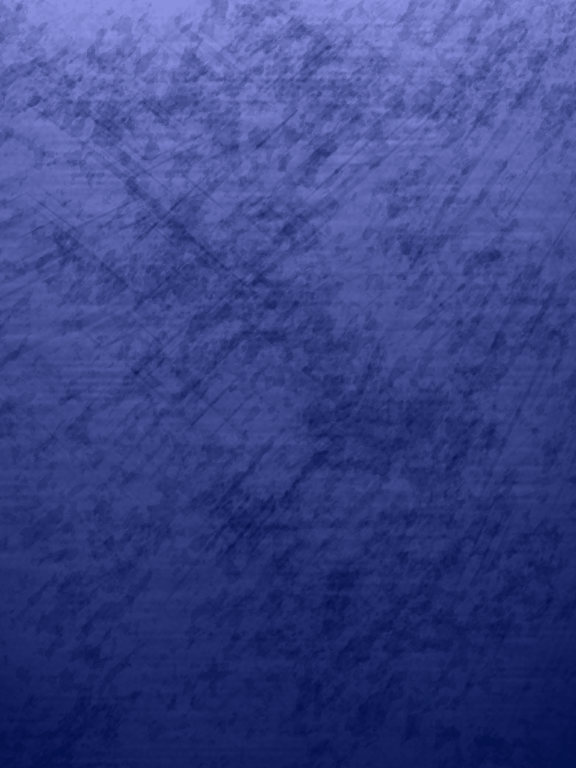
Give the GLSL for this texture, as a Shadertoy shader.

```glsl
// Brushed blue metal: vertical sheen, fine crossing scratches and dark flecked wear.
#define DARK vec3(0.06, 0.11, 0.35)
#define LIGHT vec3(0.49, 0.52, 0.82)
#define WEAR_DEPTH 0.25
#define SCRATCH_DEPTH 0.17
#define BRUSH_DEPTH 0.13
#define GRAIN_DEPTH 0.15
#define FLECK_SCALE 95.0
#define BRUSH_SCALE 210.0

float hash(vec2 p) {
    vec3 q = fract(vec3(p.xyx) * 0.1031);
    q += dot(q, q.yzx + 33.33);
    return fract((q.x + q.y) * q.z);
}

float noise(vec2 p) {
    vec2 cell = floor(p), f = fract(p);
    f = f * f * (3.0 - 2.0 * f);
    return mix(mix(hash(cell), hash(cell + vec2(1, 0)), f.x),
               mix(hash(cell + vec2(0, 1)), hash(cell + vec2(1, 1)), f.x), f.y);
}

float fbm(vec2 p) {
    float sum = 0.0, gain = 0.5;
    for (int i = 0; i < 4; i++) {
        sum += gain * noise(p);
        p = mat2(1.6, 1.2, -1.2, 1.6) * p + 7.3;
        gain *= 0.5;
    }
    return sum / 0.9375;
}

// Distance to the nearest scattered cell point
float cellular(vec2 p) {
    vec2 cell = floor(p);
    float nearest = 2.0;
    for (int y = -1; y <= 1; y++)
        for (int x = -1; x <= 1; x++) {
            vec2 c = cell + vec2(x, y);
            vec2 point = c + vec2(hash(c), hash(c + 41.7));
            nearest = min(nearest, length(point - p));
        }
    return nearest;
}

vec2 rotate(vec2 p, float degrees) {
    float a = radians(degrees);
    return vec2(cos(a) * p.x + sin(a) * p.y, cos(a) * p.y - sin(a) * p.x);
}

// Thin, broken, slightly bowed lines along one direction
float scratches(vec2 p, float degrees, float density) {
    vec2 q = rotate(p, degrees);
    q.y += 0.15 * q.x * q.x + 0.005 * sin(9.0 * q.x + 5.0 * q.y);
    float lines = noise(vec2(q.x * 9.0, q.y * density) + degrees);
    float gaps = noise(q * vec2(11.0, 30.0) + 3.0 * degrees);
    return smoothstep(0.58, 0.88, lines) * smoothstep(0.3, 0.65, gaps);
}

// Soft oval region, 1 at its centre
float region(vec2 uv, vec2 centre, vec2 size) {
    vec2 d = (uv - centre) / size;
    return exp(-dot(d, d));
}

void mainImage(out vec4 fragColor, in vec2 fragCoord) {
    vec2 uv = fragCoord / iResolution.xy;
    vec2 p = fragCoord / iResolution.y;

    // Sheen from bottom to top, dimmer toward the sides
    float tone = 0.01 + 0.90 * uv.y + 0.22 * pow(uv.y, 6.0);
    float side = 2.0 * uv.x - 1.0;
    tone -= 0.10 * pow(abs(side), 4.0) + 0.03 * side;
    tone += 0.08 * (fbm(p * vec2(3.0, 5.0)) - 0.5);
    float contrast = 0.35 + 0.75 * clamp(tone, 0.0, 1.0);

    // Horizontal brushing in a fine and a coarse layer
    float brush = noise(vec2(p.x * 9.0, p.y * BRUSH_SCALE))
                + noise(vec2(p.x * 22.0 + 9.0, p.y * BRUSH_SCALE * 0.55)) - 1.0;
    tone += BRUSH_DEPTH * contrast * brush * (0.3 + 1.1 * noise(p * 6.0 + 20.0));

    // Worn zones run down the middle and along the right
    float zone = region(uv, vec2(0.42, 0.82), vec2(0.26, 0.22))
               + region(uv, vec2(0.42, 0.45), vec2(0.21, 0.30))
               + 0.9 * region(uv, vec2(0.75, 0.48), vec2(0.15, 0.24))
               + 0.8 * region(uv, vec2(0.76, 0.86), vec2(0.18, 0.10));
    zone = min(zone, 1.0);
    float patches = fbm(p * 9.0 + 4.0);
    float worn = 0.28 * zone + 0.9 * (patches - 0.5);

    // Small ragged flecks, slightly drawn out along a wandering diagonal
    vec2 bent = p + 0.012 * vec2(noise(p * 13.0), noise(p * 13.0 + 50.0));
    vec2 slant = rotate(bent, 50.0);
    float ragged = fbm(slant * FLECK_SCALE * vec2(0.42, 0.8));
    float crumbs = fbm(bent * FLECK_SCALE * 0.85 + 30.0);
    float flecks = smoothstep(0.60, 0.69, ragged + 0.45 * worn);
    float bits = smoothstep(0.61, 0.70, crumbs + 0.45 * worn);
    float spots = 1.0 - smoothstep(0.2, 0.38, cellular(slant * FLECK_SCALE * vec2(0.8, 1.2)));
    float wear = 0.6 * flecks + 0.45 * bits + 0.18 * smoothstep(0.1, 0.45, worn)
               + 0.4 * spots * smoothstep(0.0, 0.3, worn);
    tone -= WEAR_DEPTH * contrast * wear;

    // Crossing scratches, each set strongest in its own area
    float upperLeft = region(uv, vec2(0.18, 0.70), vec2(0.35, 0.25));
    float rightSide = region(uv, vec2(0.85, 0.55), vec2(0.25, 0.50));
    float marks = scratches(p, 56.0, 170.0) * (0.2 + 0.8 * zone)
                + scratches(p, 36.0, 180.0) * (0.25 + 0.7 * upperLeft)
                + scratches(p, -44.0, 175.0) * (0.15 + 0.6 * upperLeft + 0.3 * zone)
                + scratches(p, 74.0, 165.0) * rightSide
                + 0.6 * scratches(p, 90.0, 160.0) * rightSide;
    tone -= SCRATCH_DEPTH * contrast * marks;

    // Fine surface grain
    tone += GRAIN_DEPTH * contrast * (0.6 * noise(p * 260.0) + 0.4 * noise(p * 120.0) - 0.5);

    fragColor = vec4(mix(DARK, LIGHT, clamp(tone, -0.1, 1.12)), 1.0);
}
```
